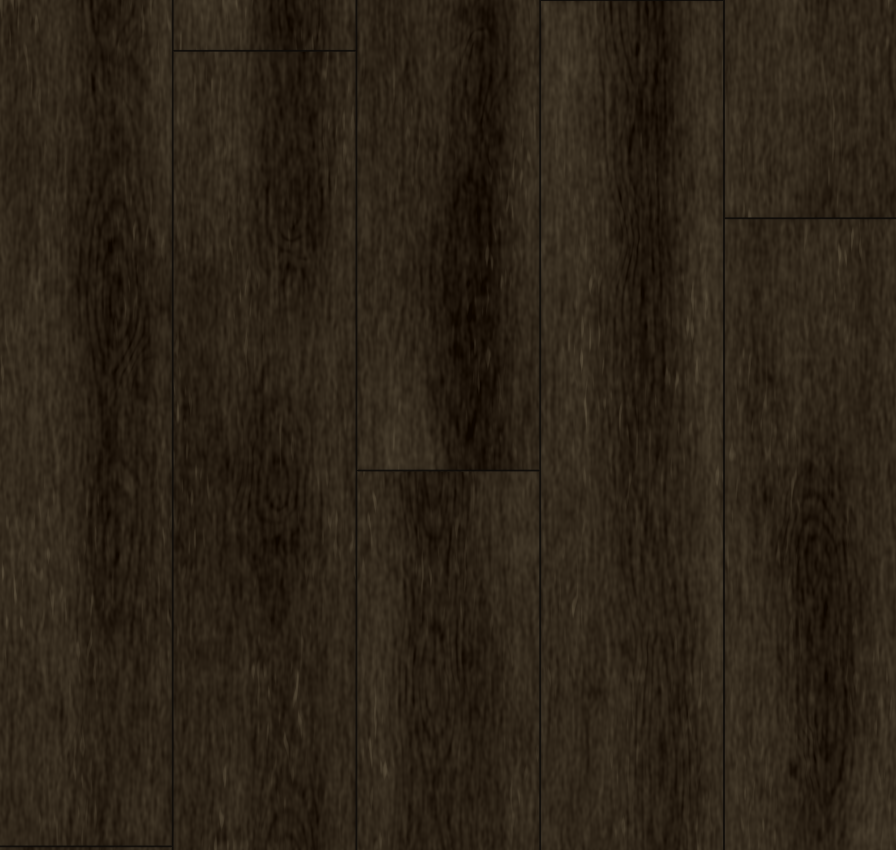
Write a Shadertoy shader that draws this texture.

```glsl
// Dark oak floor: five columns of long upright planks with staggered end joints.
// Each plank is a slice through wavy growth rings, bent around knots, then
// overlaid with tonal streaks, gritty fibres and pale open pores.

vec2 hash2(vec2 p) {
    vec3 q = fract(p.xyx * vec3(0.1031, 0.1030, 0.0973));
    q += dot(q, q.yzx + 33.33);
    return fract((q.xx + q.yz) * q.zy);
}

float gradientNoise(vec2 p) {
    vec2 i = floor(p), f = p - i;
    vec2 u = f * f * f * (f * (f * 6.0 - 15.0) + 10.0);
    vec2 e = vec2(0.0, 1.0);
    float a = dot(hash2(i) * 2.0 - 1.0, f);
    float b = dot(hash2(i + e.yx) * 2.0 - 1.0, f - e.yx);
    float c = dot(hash2(i + e.xy) * 2.0 - 1.0, f - e.xy);
    float d = dot(hash2(i + e.yy) * 2.0 - 1.0, f - e.yy);
    return mix(mix(a, b, u.x), mix(c, d, u.x), u.y);
}

// q: position in the plank, x measured from its centre; seed: plank offset
vec3 oak(vec2 q, vec2 seed) {
    vec2 s = q + seed;

    // Distance from the wavering heart of the trunk
    float heart = (fract(seed.x) - 0.5) * 0.07 + 0.06 * gradientNoise(vec2(seed.y, s.y * 1.6));
    float depth = 0.16 * gradientNoise(vec2(seed.x, s.y * 2.4)) + 0.008;
    float r = length(vec2(q.x - heart, depth));
    r += 0.022 * gradientNoise(s * vec2(12.0, 3.0)) + 0.004 * gradientNoise(s * vec2(45.0, 14.0));

    // Knots push the rings aside and leave a dark core
    float core = 0.0, halo = 0.0;
    for (int i = 0; i < 6; i++) {
        vec2 h = hash2(seed * 7.0 + float(i) * 17.3);
        vec2 d = q - vec2((h.x - 0.5) * 0.13, (float(i) + h.y) * 0.25);
        d += vec2(0.010, 0.008) * gradientNoise(s * 55.0);
        d.y *= 0.5;
        float d2 = dot(d, d), size = 0.4 + 0.6 * fract(h.x * 9.0);
        halo += size * exp(-d2 * 2000.0);
        core += size * exp(-d2 * 30000.0);
    }
    r += 0.03 * halo;

    // Growth rings, strongest near the heart and broken by the fibres
    float phase = r * 650.0 + 2.5 * gradientNoise(s * vec2(20.0, 5.0));
    float ring = pow(0.5 + 0.5 * sin(phase), 2.5);
    ring *= 1.0 - smoothstep(1.5, 3.2, fwidth(phase));
    ring *= 1.0 - 0.85 * smoothstep(0.02, 0.07, r);
    ring *= 0.85 + 1.2 * gradientNoise(s * vec2(160.0, 30.0) + 4.0);

    // Broad bands and streaks
    float tone = 0.27 + 0.36 * smoothstep(0.005, 0.08, r) + 0.1 * (fract(seed.y) - 0.5);
    tone += 0.42 * gradientNoise(s * vec2(8.0, 1.1) + 3.0);
    tone += 0.42 * gradientNoise(s * vec2(17.0, 1.9));
    tone += 0.22 * gradientNoise(s * vec2(48.0, 4.0));

    // Fine fibres and grit
    tone += 0.30 * gradientNoise(s * vec2(120.0, 14.0));
    tone += 0.46 * gradientNoise(s * vec2(215.0, 40.0));
    tone += 0.34 * gradientNoise(s * vec2(240.0, 110.0) + 6.0);
    tone -= 0.28 * ring + 0.16 * halo + 0.5 * core;

    // Pale pores, gathered in patches
    float patches = smoothstep(-0.2, 0.4, gradientNoise(s * vec2(19.0, 4.5)));
    float pore = smoothstep(0.14, 0.45, gradientNoise(s * vec2(210.0, 36.0) + 9.0));
    tone += 0.55 * pore * patches;

    return mix(vec3(0.10, 0.065, 0.03), vec3(0.26, 0.22, 0.16), clamp(tone, -0.3, 1.4));
}

void mainImage(out vec4 fragColor, in vec2 fragCoord) {
    vec2 p = fragCoord / iResolution.x;
    float pixel = 1.0 / iResolution.x;
    vec2 plank = vec2(0.2051, 1.5);

    // Plank column, its joint height and the position inside the plank
    float x = p.x + 0.0124;
    float column = clamp(floor(x / plank.x), 0.0, 4.0);
    float joint = float[5](0.004, 0.892, 0.4235, 0.9485, 0.705)[int(column)];
    float y = p.y - joint;
    float row = floor(y / plank.y);
    vec2 local = vec2(x - column * plank.x, y - row * plank.y);
    vec2 seed = hash2(vec2(column * 3.7 + 1.3, row * 5.1 + 8.2)) * 40.0;

    vec3 color = oak(local - vec2(0.5 * plank.x, 0.0), seed);

    // Soft bevel and thin dark seam
    vec2 edge = min(local, plank - local);
    float gap = min(edge.x, edge.y);
    color *= 1.0 - 0.15 * exp(-gap * 400.0);
    float seam = 1.0 - smoothstep(-0.6 * pixel, 0.6 * pixel, gap - 0.001);
    color = mix(color, vec3(0.05, 0.04, 0.03), 0.85 * seam);

    fragColor = vec4(color, 1.0);
}
```
